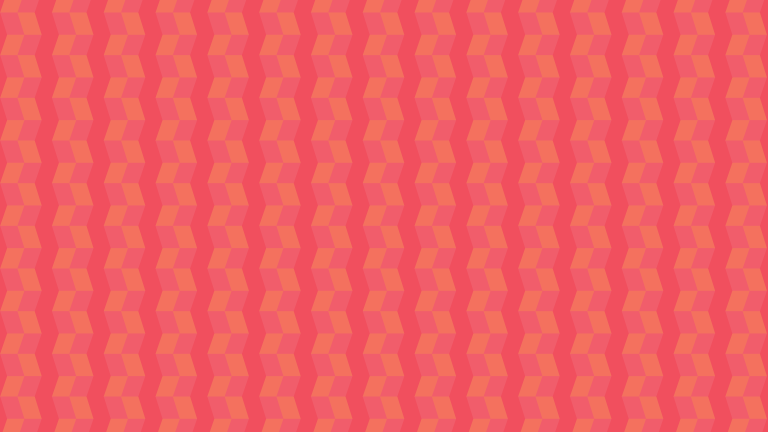
Reproduce this pattern procedurally as a Shadertoy shader.

```glsl
// Zigzag columns of slanted tiles in three warm colours. Tall rows lean one
// way and short rows the other, with two of the colours swapped between them.
// Edges are blended analytically over one pixel, in units of canvas height.

const vec3 RED    = vec3(0.945, 0.310, 0.370);
const vec3 PINK   = vec3(0.945, 0.365, 0.420);
const vec3 ORANGE = vec3(0.955, 0.445, 0.370);

const float TILE_WIDTH  = 0.03997;
const float TALL_HEIGHT = 0.0516;
const float ROW_PERIOD  = 0.09877;  // one tall row plus one short row
const float LEAN        = 0.0162;   // sideways shift across one row
const vec2  ORIGIN      = vec2(0.0403, 0.0306);

// Sideways shift of the columns at height y within a row pair.
float zigzag(float y, float tallHeight, float period) {
    float falling = 1.0 - y / tallHeight;
    float rising = (y - tallHeight) / (period - tallHeight);
    return max(falling, rising);
}

// Signed distance to the tall row, positive inside it.
float tallRow(float y, float tallHeight, float period) {
    return max(min(y, tallHeight - y), y - period);
}

// Pixel coverage for a signed distance.
float coverage(float d, float pixel) {
    return clamp(d / pixel + 0.5, 0.0, 1.0);
}

// Colour of a numbered column from a cycle of three.
vec3 tileColour(float column, vec3 first, vec3 second, vec3 third) {
    float k = mod(column, 3.0);
    return k < 0.5 ? first : (k < 1.5 ? second : third);
}

// Columns with smoothed edges; u counts tile widths.
vec3 columns(float u, float pixel, vec3 first, vec3 second, vec3 third) {
    float edge = floor(u + 0.5);
    vec3 left = tileColour(edge - 1.0, first, second, third);
    vec3 right = tileColour(edge, first, second, third);
    return mix(left, right, coverage(u - edge, pixel));
}

void mainImage(out vec4 fragColor, in vec2 fragCoord) {
    float pixel = 1.0 / iResolution.y;
    vec2 p = fragCoord * pixel - ORIGIN;

    // Fold into one row pair and follow the zigzag sideways.
    float y = mod(p.y, ROW_PERIOD);
    float u = (p.x - LEAN * zigzag(y, TALL_HEIGHT, ROW_PERIOD)) / TILE_WIDTH;
    float columnPixel = pixel / TILE_WIDTH;

    // Short and tall rows share column edges but not colour order.
    vec3 tall = columns(u, columnPixel, ORANGE, RED, PINK);
    vec3 low = columns(u, columnPixel, PINK, RED, ORANGE);
    float inTall = coverage(tallRow(y, TALL_HEIGHT, ROW_PERIOD), pixel);

    fragColor = vec4(mix(low, tall, inTall), 1.0);
}
```
